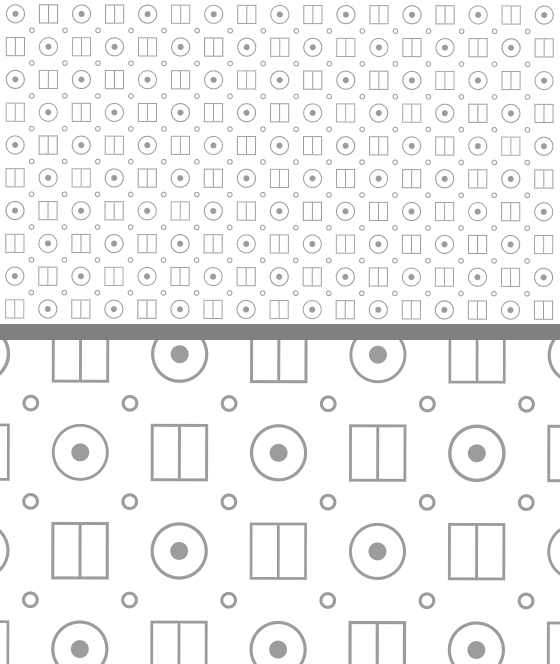
Top, the full canvas; bottom, a detail of the centre.
Give the GLSL for this pattern, as a Shadertoy shader.

```glsl
const vec2 PITCH = vec2(0.1020, 0.1012);
const vec2 LAST_CELL = vec2(16.0, 9.0);
const vec2 GRID_CENTER = vec2(-0.0016, 0.0);
const float TILT = 0.0024;

const float DISC_RADIUS = 0.0278;
const float DOT_RADIUS = 0.0092;
const float SQUARE_HALF = 0.0280;
const float RING_RADIUS = 0.0070;
const float STROKE = 0.0032;

const vec3 PAPER = vec3(1.0);
const vec3 INK = vec3(0.61);

float coverage(float dist, float pixel) {
    return clamp(0.5 - dist / pixel, 0.0, 1.0);
}

float outline(float dist, float width) {
    return abs(dist) - 0.5 * width;
}

float circleDist(vec2 p, float radius) {
    return length(p) - radius;
}

float squareDist(vec2 p, float halfSize) {
    return max(abs(p.x), abs(p.y)) - halfSize;
}

// Circle outline around a solid dot
float targetDist(vec2 p, float width) {
    float rim = outline(circleDist(p, DISC_RADIUS), width);
    return min(rim, circleDist(p, DOT_RADIUS));
}

// Square outline split by a vertical line
float windowDist(vec2 p, float width) {
    float frame = outline(squareDist(p, SQUARE_HALF), width);
    float divider = max(outline(p.x, width), abs(p.y) - SQUARE_HALF);
    return min(frame, divider);
}

// Slight differences in line weight between repeats
float strokeWeight(vec2 cell) {
    float wave = sin(cell.x * 2.1 + cell.y * 1.3) + sin(cell.x * 0.7 - cell.y * 2.9);
    return 1.0 + 0.05 * wave;
}

float insideRange(vec2 index, vec2 last) {
    vec2 inside = step(vec2(-0.5), index) * step(index, last + 0.5);
    return inside.x * inside.y;
}

void mainImage(out vec4 fragColor, in vec2 fragCoord) {
    float pixel = 1.0 / iResolution.y;

    // Slightly tilted grid, rows counted from the top
    vec2 p = (fragCoord - 0.5 * iResolution.xy) * pixel - GRID_CENTER;
    p.y = -p.y;
    p += TILT * vec2(p.y, -p.x);
    vec2 grid = p / PITCH + 0.5 * LAST_CELL;

    // Checkerboard of targets and windows
    vec2 cell = round(grid);
    vec2 local = (grid - cell) * PITCH;
    float width = STROKE * strokeWeight(cell);
    bool isTarget = mod(cell.x + cell.y, 2.0) < 0.5;
    float motif = isTarget ? targetDist(local, width) : windowDist(local, 0.92 * width);
    float ink = coverage(motif, pixel) * insideRange(cell, LAST_CELL);

    // Small rings between four neighbours
    vec2 gap = floor(grid);
    vec2 gapLocal = (grid - gap - 0.5) * PITCH;
    float ring = outline(circleDist(gapLocal, RING_RADIUS), STROKE);
    ink = max(ink, coverage(ring, pixel) * insideRange(gap, LAST_CELL - 1.0));

    fragColor = vec4(mix(PAPER, INK, ink), 1.0);
}
```
